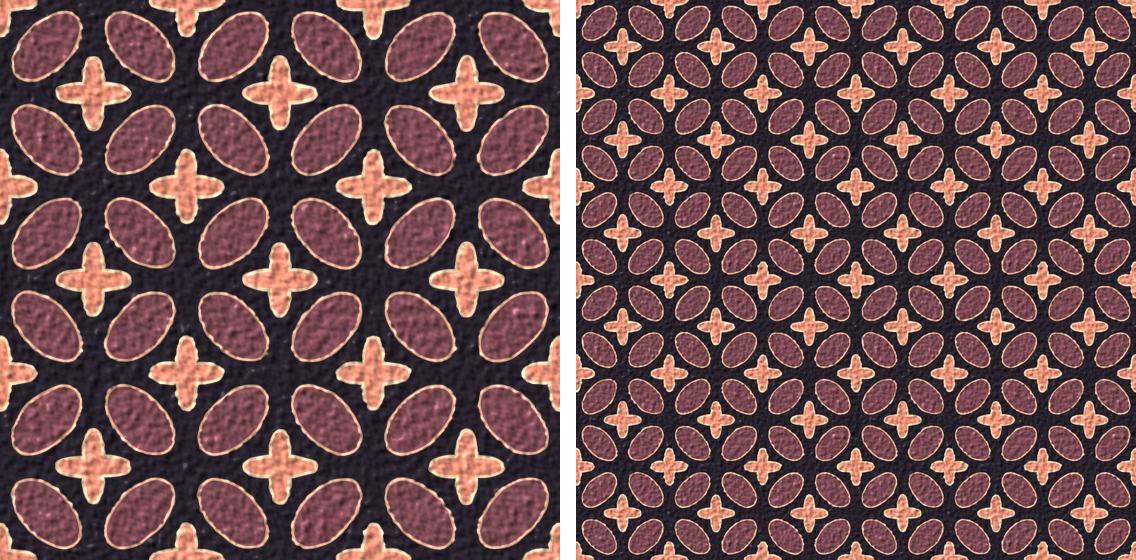
Left, the tile; right, the same tile 2 across and 2 down.
Reproduce this pattern procedurally as a Shadertoy shader.

```glsl
// Interlaced rings of outlined ovals around four-armed crosses, on embossed dark plaster.
#define REPEATS 3.0
#define OVAL_RADII vec2(0.232, 0.136)
#define ARM_RADII vec2(0.203, 0.064)
#define OVAL_LINE 0.015
#define CROSS_LINE 0.018
#define GRAIN_COUNT 66.0
#define RELIEF 0.36
#define WOBBLE 0.007
#define GROUND vec3(0.150, 0.130, 0.165)
#define PLUM vec3(0.480, 0.285, 0.320)
#define CORAL vec3(0.910, 0.560, 0.460)
#define CREAM vec3(0.980, 0.830, 0.670)

vec2 hash2(vec2 cell) {
    vec3 h = fract(cell.xyx * vec3(0.1031, 0.1030, 0.0973));
    h += dot(h, h.yzx + 33.33);
    return fract((h.xx + h.yz) * h.zy);
}

// Smooth cellular bumps that wrap after 'count' cells.
float grains(vec2 uv, float count) {
    vec2 p = uv * count;
    vec2 cell = floor(p);
    float sum = 0.0;
    for (int y = -1; y <= 1; y++) {
        for (int x = -1; x <= 1; x++) {
            vec2 id = cell + vec2(x, y);
            vec2 toGrain = id + hash2(mod(id, count)) - p;
            sum += exp(-5.0 * dot(toGrain, toGrain));
        }
    }
    return sum;
}

float plasterHeight(vec2 uv) {
    return 0.6 * grains(uv, GRAIN_COUNT) + 0.3 * grains(uv, 2.0 * GRAIN_COUNT);
}

// Approximate signed distance to a superellipse; power 2 is an ellipse.
float superellipse(vec2 p, vec2 radii, float power) {
    vec2 q = max(abs(p) / radii, 0.001);
    vec2 qn = pow(q, vec2(power));
    float f = pow(qn.x + qn.y, 1.0 / power);
    vec2 gradient = pow(q / f, vec2(power - 1.0)) / radii;
    return (f - 1.0) / length(gradient);
}

float cover(float d, float soft) {
    return 1.0 - smoothstep(-soft, soft, d);
}

void mainImage(out vec4 fragColor, in vec2 fragCoord) {
    vec2 uv = fragCoord / iResolution.xy;
    float soft = max(REPEATS / min(iResolution.x, iResolution.y), 0.005);

    // Relief lit from the upper left
    vec2 toLight = vec2(-0.003, 0.003);
    float slope = plasterHeight(uv - toLight) - plasterHeight(uv + toLight);
    float mottle = grains(uv, 24.0);

    // Fold each cell into one quadrant, with crosses at its centre and corners
    vec2 p = abs(fract(uv * REPEATS) - 0.5);
    p += WOBBLE * vec2(slope, mottle - 0.6);
    vec2 c = abs(p.x + p.y > 0.5 ? 0.5 - p : p);
    float cross4 = min(superellipse(c, ARM_RADII, 2.5),
                       superellipse(c.yx, ARM_RADII, 2.5));
    vec2 q = p - 0.25;
    float oval = superellipse(vec2(q.x - q.y, q.x + q.y) * sqrt(0.5), OVAL_RADII, 2.0);

    // Outlines first, fills over them
    vec3 color = GROUND;
    color = mix(color, mix(CORAL, CREAM, 0.6), cover(oval, soft));
    color = mix(color, PLUM, cover(oval + OVAL_LINE, soft));
    color = mix(color, CREAM, cover(cross4, soft));
    color = mix(color, CORAL, cover(cross4 + CROSS_LINE, soft));

    // Embossed shading, gentle mottling and sparse pale scuffs
    color *= 1.0 + RELIEF * slope + 0.06 * (mottle - 0.6);
    color += 0.025 * slope;
    color += 0.12 * smoothstep(0.45, 0.9, slope) * smoothstep(0.8, 1.2, mottle);
    fragColor = vec4(clamp(color, 0.0, 1.0), 1.0);
}
```
